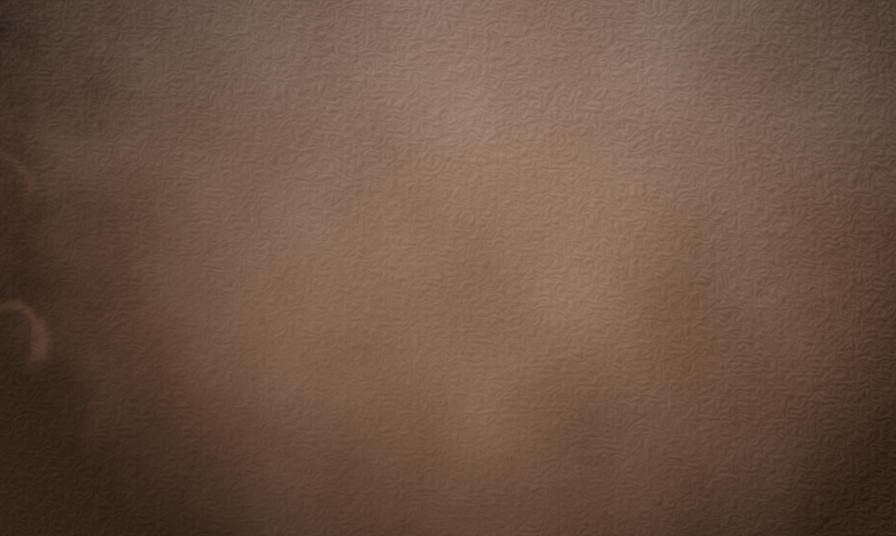
Reproduce this texture procedurally as a Shadertoy shader.

```glsl
// Worn brown leather lit from above the middle: an uneven vignette, broad soft
// stains and gradient-noise mottling set the tone. A warped noise relief, lit
// from the upper left, gives the pebbled grain; pale scuffs lie at the left.

const vec3 DARK_HIDE = vec3(0.19, 0.13, 0.09);
const vec3 LIGHT_HIDE = vec3(0.58, 0.46, 0.385);
const vec3 RUST_TINT = vec3(0.022, -0.004, -0.018);
const vec3 GREY_TINT = vec3(-0.010, 0.008, 0.022);
const vec2 LIGHT_CENTRE = vec2(0.55, 0.68);
const float PEAK_LEVEL = 1.03;
const float LEFT_FALL = 0.86;
const float RIGHT_FALL = 0.60;
const float LOWER_FALL = 0.60;
const float UPPER_FALL = 0.10;
const float GRAIN_SCALE = 92.0;
const float GRAIN_DEPTH = 0.085;
const float MOTTLE_DEPTH = 0.16;

// Soft stains: centre in canvas fractions, radius in heights, change of level
const int STAIN_COUNT = 8;
const vec4 STAINS[STAIN_COUNT] = vec4[](
    vec4(0.52, 0.46, 0.13, -0.09), vec4(0.67, 0.48, 0.14, 0.09),
    vec4(0.64, 0.24, 0.12, -0.10), vec4(0.31, 0.38, 0.16, 0.08),
    vec4(0.55, 0.24, 0.12, 0.08), vec4(0.76, 0.46, 0.12, -0.08),
    vec4(0.38, 0.72, 0.18, -0.06), vec4(0.14, 0.50, 0.14, -0.07));

vec2 hashGradient(vec2 cell) {
    uvec2 q = uvec2(ivec2(cell)) * uvec2(1597u, 3812u);
    uint n = (q.x ^ q.y ^ (q.x << 9)) * 74713u;
    n = (n ^ (n >> 15)) * 48271u;
    n ^= n >> 13;
    float angle = float(n & 65535u) * 6.28318 / 65536.0;
    return vec2(cos(angle), sin(angle));
}

float gradientNoise(vec2 p) {
    vec2 i = floor(p), f = p - i;
    vec2 w = f * f * f * (f * (f * 6.0 - 15.0) + 10.0);
    vec2 e = vec2(0.0, 1.0);
    float a = dot(hashGradient(i), f);
    float b = dot(hashGradient(i + e.yx), f - e.yx);
    float c = dot(hashGradient(i + e.xy), f - e.xy);
    float d = dot(hashGradient(i + e.yy), f - e.yy);
    return mix(mix(a, b, w.x), mix(c, d, w.x), w.y);
}

float fbm(vec2 p) {
    float sum = 0.0, amplitude = 0.6;
    for (int i = 0; i < 4; i++) {
        sum += amplitude * gradientNoise(p);
        p = mat2(1.6, 1.2, -1.2, 1.6) * p + 7.3;
        amplitude *= 0.5;
    }
    return sum;
}

// Rounded pebbles parted by narrow creases
float grainHeight(vec2 p) {
    float pebble = abs(gradientNoise(p * vec2(0.75, 1.0)));
    return sqrt(pebble + 0.02) + 0.5 * gradientNoise(p * 0.62 + 31.0);
}

float lightLevel(vec2 uv) {
    vec2 d = uv - LIGHT_CENTRE;
    vec2 reach = mix(LIGHT_CENTRE, 1.0 - LIGHT_CENTRE, step(0.0, d));
    vec2 fall = pow(abs(d) / reach, vec2(1.7));
    float sideFall = d.x < 0.0 ? LEFT_FALL : RIGHT_FALL;
    float endFall = d.y < 0.0 ? LOWER_FALL : UPPER_FALL;
    return PEAK_LEVEL - sideFall * fall.x - endFall * fall.y;
}

// Broken pale arc around a centre, kept to its upper right part
float scuffArc(vec2 p, vec2 centre, float radius, float width) {
    vec2 d = p - centre;
    float ring = exp(-pow((length(d) - radius) / width, 2.0));
    return ring * smoothstep(-0.4, 0.6, dot(d, vec2(0.7)) / radius);
}

void mainImage(out vec4 fragColor, in vec2 fragCoord) {
    vec2 uv = fragCoord / iResolution.xy;
    vec2 p = fragCoord / iResolution.y;
    float aspect = iResolution.x / iResolution.y;

    // Light, stains and mottling
    float level = lightLevel(uv);
    for (int i = 0; i < STAIN_COUNT; i++) {
        vec2 d = (uv - STAINS[i].xy) * vec2(aspect, 1.0) / STAINS[i].z;
        level += STAINS[i].w * exp(-dot(d, d));
    }
    float mottle = fbm(p * 4.5 + 3.0);
    level += MOTTLE_DEPTH * mottle;

    // Scuffs on the worn left side
    vec2 bent = p + 0.035 * vec2(fbm(p * 12.0), fbm(p * 12.0 + 19.0));
    float scuff = scuffArc(bent, vec2(0.015, 0.36), 0.065, 0.012);
    scuff += 0.5 * scuffArc(bent, vec2(0.0, 0.66), 0.055, 0.009);
    float worn = smoothstep(0.28, 0.0, uv.x);
    level += 0.20 * scuff + 0.22 * worn * fbm(p * 9.0 + 40.0);

    // Relief of the grain, clearest at the upper right
    vec2 g = p * GRAIN_SCALE + 1.2 * vec2(fbm(p * 22.0), fbm(p * 22.0 + 11.0));
    float relief = grainHeight(g + vec2(-0.3, 0.4)) - grainHeight(g);
    float clarity = mix(0.65, 1.25, smoothstep(0.3, 1.6, uv.x + uv.y));
    level = max(level, 0.02) - GRAIN_DEPTH * clarity * relief * 2.0;

    // Hide colour: rust at the sides and middle, greyer toward the top
    vec3 color = mix(DARK_HIDE, LIGHT_HIDE, clamp(level, -0.12, 1.15));
    float rust = 0.7 * smoothstep(0.7, 0.3, uv.y) + worn * 0.4 - mottle * 0.8;
    color += RUST_TINT * rust * smoothstep(0.0, 0.5, level);
    color += GREY_TINT * smoothstep(0.6, 1.0, uv.y);
    fragColor = vec4(clamp(color, 0.0, 1.0), 1.0);
}
```
